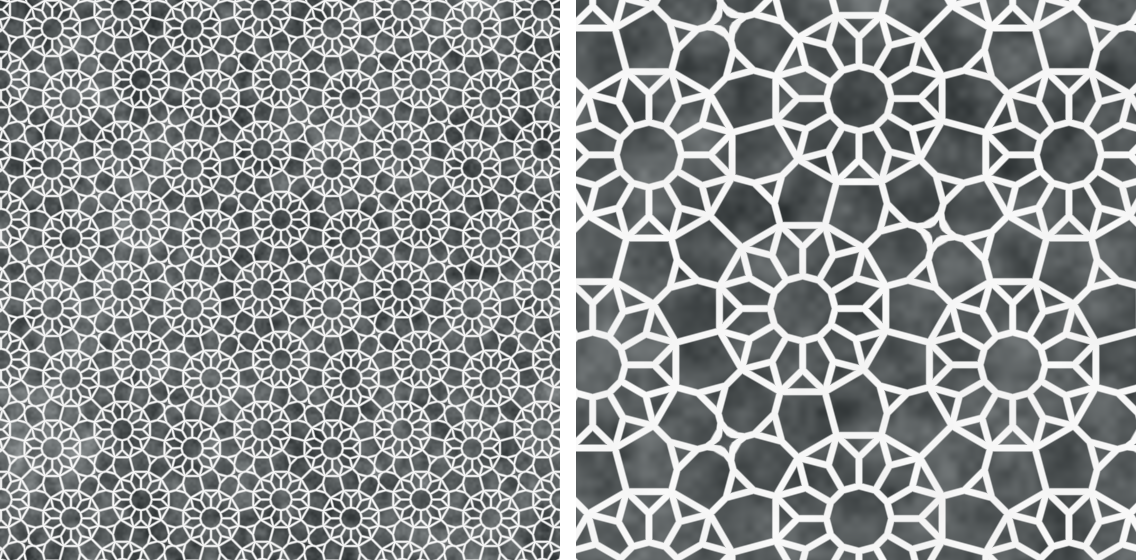
Left: the whole. Right: its middle third, enlarged.
This pattern is drawn by a Shadertoy shader. Its source:

```glsl
// White lattice of twelve-fold rosettes and pentagons over worn slate, tiling seamlessly.
#define REPEATS 4.0
#define PHASE vec2(0.19, 0.115)
#define CORE_RADIUS 0.075
#define FORK_RADIUS 0.146
#define RIM_RADIUS 0.198
#define PENTAGON_RING 0.26795
#define CORNER_CUT 0.034
#define LINE_HALF 0.0083
#define SLATE vec3(0.335, 0.355, 0.36)
#define LINE_COLOR vec3(0.98)
#define MOTTLE 0.46
#define SCUFF 0.16

const float SECTOR = radians(30.0);

float hash(vec2 p) {
    vec3 q = fract(p.xyx * vec3(0.1031, 0.1030, 0.0973));
    q += dot(q, q.yzx + 33.33);
    return fract((q.x + q.y) * q.z);
}

// Value noise that wraps after a whole number of lattice cells
float noise(vec2 uv, float period) {
    vec2 p = uv * period;
    vec2 i = floor(p), f = fract(p);
    f = f * f * (3.0 - 2.0 * f);
    vec2 a = mod(i, period), b = mod(i + 1.0, period);
    return mix(mix(hash(a), hash(vec2(b.x, a.y)), f.x),
               mix(hash(vec2(a.x, b.y)), hash(b), f.x), f.y);
}

vec2 direction(float angle) {
    return vec2(cos(angle), sin(angle));
}

float segment(vec2 p, vec2 a, vec2 b) {
    vec2 ab = b - a;
    return length(p - a - ab * clamp(dot(p - a, ab) / dot(ab, ab), 0.0, 1.0));
}

// Offset from p to the nearest copy of a rosette on a snub square grid
vec2 rosetteOffset(int index, vec2 p) {
    vec2 d = 0.36603 * direction(SECTOR + radians(90.0) * float(index)) - p;
    return d - round(d);
}

// Offset from p to one of the 48 pentagon centres, twelve around each rosette
vec2 pentagonOffset(int index, vec2 p) {
    return rosetteOffset(index / 12, p) + PENTAGON_RING * direction(SECTOR * float(index % 12));
}

// Borders between pentagons, with small openings where three or more meet
float pentagonBorder(vec2 p) {
    vec2 home = vec2(9.0);
    for (int i = 0; i < 48; i++) {
        vec2 s = pentagonOffset(i, p);
        if (dot(s, s) < dot(home, home)) home = s;
    }
    float first = 9.0, second = 9.0;
    vec2 firstSite = vec2(9.0);
    for (int i = 0; i < 48; i++) {
        vec2 s = pentagonOffset(i, p);
        vec2 across = s - home;
        if (length(across) < 0.01 || length(s - firstSite) < 0.01) continue;
        float border = dot(0.5 * (s + home), normalize(across));
        if (border < first) {
            second = first;
            first = border;
            firstSite = s;
        } else {
            second = min(second, border);
        }
    }
    float cut = (first + second - CORNER_CUT) / 1.73;
    return cut < 0.0 ? -cut : min(first, cut);
}

// Core, spokes, forks and rim inside one folded half sector
float rosetteLines(vec2 q) {
    vec2 fork = vec2(FORK_RADIUS, 0.0);
    float core = abs(dot(q, direction(0.5 * SECTOR)) - CORE_RADIUS);
    float spoke = segment(q, vec2(CORE_RADIUS / cos(0.5 * SECTOR), 0.0), fork);
    float arm = segment(q, fork, RIM_RADIUS * vec2(1.0, tan(0.5 * SECTOR)));
    float rim = abs(q.x - RIM_RADIUS);
    return min(min(core, spoke), min(arm, rim));
}

float latticeDistance(vec2 p) {
    vec2 center = vec2(9.0);
    for (int i = 0; i < 4; i++) {
        vec2 c = rosetteOffset(i, p);
        if (dot(c, c) < dot(center, center)) center = c;
    }
    float angle = atan(-center.y, -center.x);
    float folded = abs(angle - SECTOR * round(angle / SECTOR));
    vec2 q = length(center) * direction(folded);
    float d = rosetteLines(q);
    return q.x < RIM_RADIUS ? d : min(d, pentagonBorder(p));
}

void mainImage(out vec4 fragColor, in vec2 fragCoord) {
    vec2 uv = fragCoord / iResolution.xy;

    // Mottled slate with pale scuffed patches
    float mottle = 0.25 * noise(uv, 7.0) + 0.35 * noise(uv, 37.0)
                 + 0.25 * noise(uv, 83.0) + 0.15 * noise(uv, 190.0);
    float patches = smoothstep(0.65, 0.95, 0.75 * noise(uv, 5.0) + 0.25 * noise(uv, 31.0));
    float scuff = patches * (0.4 + 0.6 * noise(uv, 90.0));
    vec3 slate = SLATE + MOTTLE * (mottle - 0.5) + SCUFF * scuff;

    // Painted lattice with slightly uneven whiteness
    float soft = 1.05 * REPEATS / min(iResolution.x, iResolution.y);
    float d = latticeDistance(uv * REPEATS - PHASE);
    float paint = 1.0 - smoothstep(LINE_HALF - soft, LINE_HALF + soft, d);
    vec3 line = LINE_COLOR - 0.03 * noise(uv, 60.0);

    fragColor = vec4(mix(slate, line, paint), 1.0);
}
```
